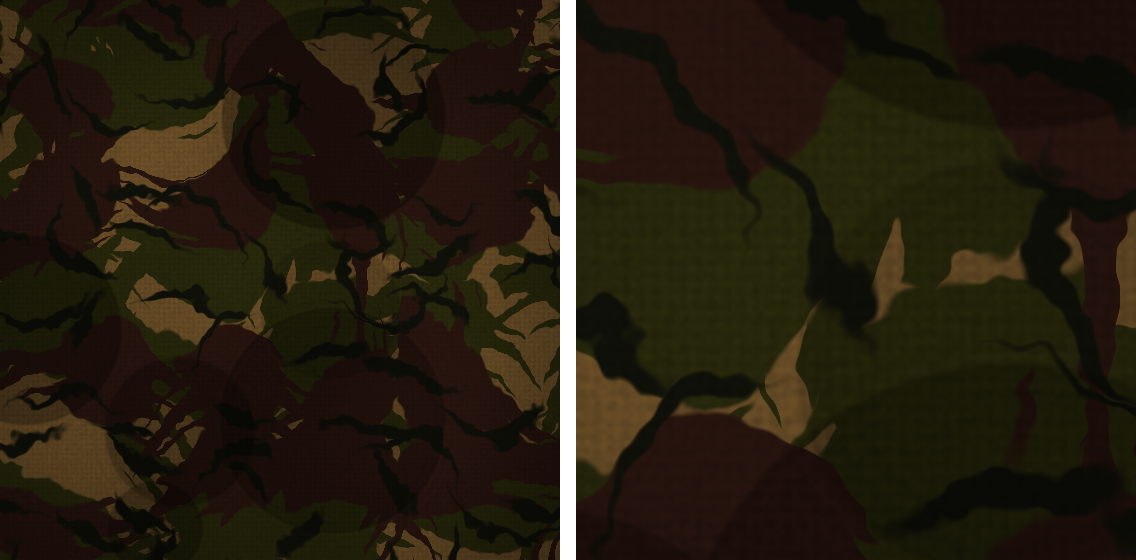
Left, the full canvas; right, a detail of the centre.
Reproduce this texture procedurally as a WebGL 1 fragment shader.

```glsl
precision highp float;
uniform vec2 u_resolution;

// Palette
const vec3 TAN = vec3(0.395, 0.290, 0.145);
const vec3 GREEN = vec3(0.147, 0.148, 0.042);
const vec3 BROWN = vec3(0.150, 0.076, 0.054);
const vec3 BLACK = vec3(0.058, 0.062, 0.034);

// Stroke shapes: half length, half width, grid cell
const vec3 GREEN_SHAPE = vec3(0.165, 0.100, 0.23);
const vec3 BROWN_SHAPE = vec3(0.140, 0.080, 0.24);
const vec3 BLACK_SHAPE = vec3(0.082, 0.0115, 0.19);

// Brush, cloth and shadow
const float EDGE_SOFT = 0.0026;
const float STREAK_FREQ = 62.0;
const float WARP = 0.045;
const float RAGGED = 0.007;
const float WEAVE_COUNT = 115.0;
const float WEAVE_DEPTH = 0.05;
const float GRAIN_DEPTH = 0.12;
const float RIPPLE_DEPTH = 0.05;
const int SHADOW_COUNT = 6;

vec3 hash3(vec2 p) {
  vec3 q = fract(vec3(p.xyx) * vec3(0.1031, 0.1030, 0.0973));
  q += dot(q, q.yxz + 33.33);
  return fract((q.xxy + q.yzz) * q.zyx);
}

float noise(vec2 p) {
  vec2 i = floor(p), f = fract(p);
  f = f * f * (3.0 - 2.0 * f);
  float low = mix(hash3(i).x, hash3(i + vec2(1.0, 0.0)).x, f.x);
  float high = mix(hash3(i + vec2(0.0, 1.0)).x, hash3(i + 1.0).x, f.x);
  return mix(low, high, f.y);
}

vec2 noise2(vec2 p) {
  return vec2(noise(p), noise(p + 71.3)) - 0.5;
}

// Signed field of bent brush strokes with streaked ends, one per cell
float strokes(vec2 p, vec3 shape, float tilt, float spread, float streak, float seed) {
  float field = 1.0;
  vec2 home = floor(p / shape.z);
  for (int y = -1; y <= 1; y++) {
    for (int x = -1; x <= 1; x++) {
      vec2 cell = home + vec2(float(x), float(y));
      vec3 place = hash3(cell + seed);
      vec3 form = hash3(cell + seed + 37.0);
      vec2 q = p - (cell + 0.5 + 0.7 * (place.xy - 0.5)) * shape.z;
      float angle = tilt + spread * (place.z - 0.5);
      float c = cos(angle), s = sin(angle);
      q = vec2(c * q.x + s * q.y, c * q.y - s * q.x);
      q.y += (form.x - 0.5) * 1.3 * q.x * q.x / shape.x;
      vec2 size = shape.xy * mix(vec2(0.75), vec2(1.2), form.yz);
      float bristle = noise(vec2(q.x * 8.0, q.y * STREAK_FREQ) + form.xy * 90.0);
      float ends = smoothstep(0.15, 0.95, abs(q.x) / size.x);
      float d = length(q / size) - 1.0 + streak * ends * (bristle - 0.4) * 2.0;
      field = min(field, d * size.y);
    }
  }
  return field;
}

float cover(float d) {
  return 1.0 - smoothstep(-EDGE_SOFT, EDGE_SOFT, d);
}

// Faint overlapping round shadows with rippled rims
float shadows(vec2 uv) {
  float light = 1.0;
  for (int i = 0; i < SHADOW_COUNT; i++) {
    vec3 place = hash3(vec2(float(i) * 3.0 + 5.0, 17.0));
    float radius = mix(0.08, 0.21, place.z);
    float dist = length(uv - place.xy);
    float depth = mix(0.10, 0.36, hash3(place.xy * 91.0).x);
    light *= 1.0 - depth * cover(dist - radius);
    float rim = smoothstep(0.06, 0.0, abs(dist - radius));
    light *= 1.0 - RIPPLE_DEPTH * rim * (0.5 + 0.5 * sin(dist * 420.0));
  }
  return light;
}

void main() {
  vec2 uv = gl_FragCoord.xy / u_resolution;
  vec2 p = gl_FragCoord.xy / min(u_resolution.x, u_resolution.y);
  vec2 rough = RAGGED * noise2(p * 85.0);
  vec2 soft = p + WARP * noise2(p * 11.0) + rough;
  vec2 wavy = p + WARP * 0.8 * noise2(p * 24.0 + 9.0) + rough * 1.6;

  // Printed layers, lowest first
  vec3 color = TAN;
  color = mix(color, GREEN, cover(strokes(soft, GREEN_SHAPE, 0.25, 1.5, 0.85, 11.0)));
  color = mix(color, BROWN, cover(strokes(soft, BROWN_SHAPE, -0.10, 2.2, 0.90, 53.0)));
  float twigs = strokes(wavy, BLACK_SHAPE, -0.75, 1.5, 0.35, 101.0);
  twigs = min(twigs, strokes(wavy + 0.07, BLACK_SHAPE, 0.35, 1.9, 0.35, 149.0));
  color = mix(color, BLACK, cover(twigs));

  // Woven cloth
  vec2 thread = sin(p * WEAVE_COUNT * 6.2832);
  float cloth = 1.0 + WEAVE_DEPTH * (thread.x + thread.y) * 0.5;
  cloth += GRAIN_DEPTH * (noise(p * 300.0) - 0.5);

  // Broad uneven light, darker toward the border
  float border = smoothstep(0.28, 0.72, length(uv - 0.5));
  float light = mix(0.88, 1.12, noise(p * 4.0 + 3.0)) * (1.0 - 0.32 * border);
  gl_FragColor = vec4(color * cloth * light * shadows(uv), 1.0);
}
```
